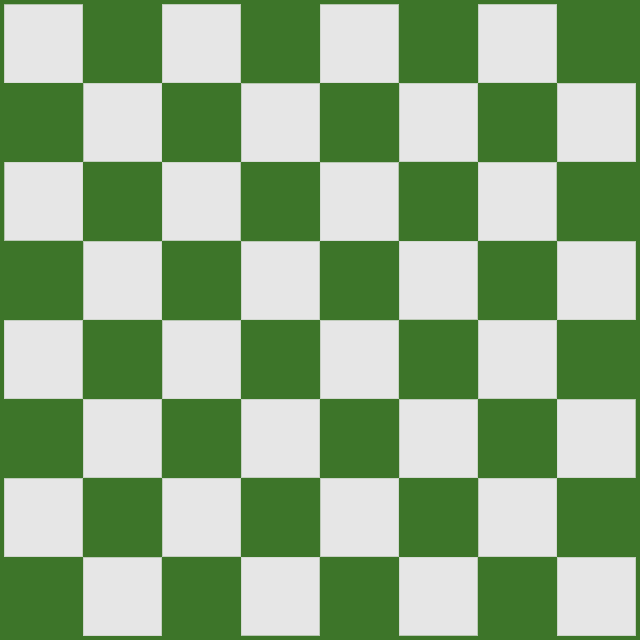
A three.js fragment shader for this pattern:

```glsl
// Green and pale grey checkerboard, eight by eight, in a narrow green border
#define CELLS 8.0
#define BORDER 0.0063
#define SQUARE_INSET 0.0004
#define INSET_WEAR 0.0003
#define EDGE_SOFTNESS 0.0008
#define GREEN vec3(0.24, 0.46, 0.16)
#define PALE_GREY vec3(0.90, 0.90, 0.90)

varying vec2 vUv;

float hash(vec2 p) {
  return fract(sin(dot(p, vec2(127.1, 311.7))) * 43758.5453);
}

// Signed distance to an axis-aligned box
float boxDistance(vec2 p, vec2 halfSize) {
  vec2 d = abs(p) - halfSize;
  return length(max(d, 0.0)) + min(max(d.x, d.y), 0.0);
}

void main() {
  // Cell index and position from its centre, in canvas units
  float pitch = (1.0 - 2.0 * BORDER) / CELLS;
  vec2 board = (vUv - BORDER) / pitch;
  vec2 cell = clamp(floor(board), 0.0, CELLS - 1.0);
  vec2 local = (board - cell - 0.5) * pitch;

  // Slightly uneven placement of each square
  vec2 shift = (vec2(hash(cell), hash(cell + 19.3)) - 0.5) * INSET_WEAR;
  float halfSide = 0.5 * pitch - SQUARE_INSET;
  float dist = boxDistance(local - shift, vec2(halfSide));

  // Pale squares alternate with the green ground
  float pale = mod(cell.x + cell.y, 2.0);
  float coverage = 1.0 - smoothstep(-EDGE_SOFTNESS, EDGE_SOFTNESS, dist);
  gl_FragColor = vec4(mix(GREEN, PALE_GREY, pale * coverage), 1.0);
}
```
